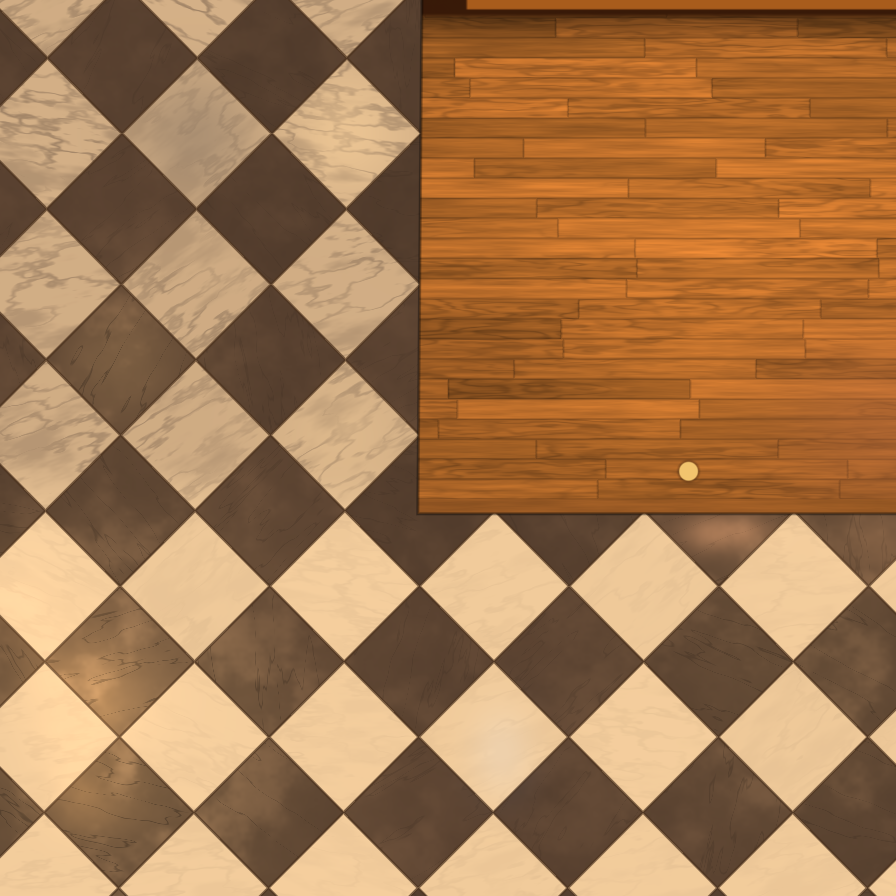
Give the GLSL for this texture, as a WebGL 2 fragment shader.

```glsl
#version 300 es
precision highp float;
// Diagonal marble checkerboard floor meeting an inset of oak planks, warmly lit.

#define TILE_PITCH vec2(0.1671, 0.1684)
#define TILE_ORIGIN vec2(0.0488, 0.0090)
#define GROUT_WIDTH 0.0011
#define WOOD_CORNER vec2(0.4663, 0.4266)
#define PLANK_BASE 0.4427
#define PLANK_HEIGHT 0.0224
#define PLANK_LENGTH 0.27
#define DISC_CENTER vec2(0.7685, 0.4740)
#define DISC_RADIUS 0.0105

uniform vec2 u_resolution;
out vec4 fragColor;

float hash(vec2 p) {
    return fract(sin(dot(p, vec2(127.1, 311.7))) * 43758.5453);
}

float noise(vec2 p) {
    vec2 i = floor(p), f = fract(p);
    f = f * f * (3.0 - 2.0 * f);
    return mix(mix(hash(i), hash(i + vec2(1, 0)), f.x),
               mix(hash(i + vec2(0, 1)), hash(i + vec2(1, 1)), f.x), f.y);
}

float fbm(vec2 p) {
    float sum = 0.0, amp = 0.5;
    for (int i = 0; i < 4; i++) {
        sum += amp * noise(p);
        p = p * 2.03 + 17.3;
        amp *= 0.5;
    }
    return sum / 0.9375;
}

// Thin bright lines where the noise crosses its middle value
float ridge(vec2 p, float width) {
    return 1.0 - smoothstep(0.0, width, abs(fbm(p) - 0.5));
}

float glow(vec2 p, vec2 center, vec2 radius) {
    vec2 d = (p - center) / radius;
    return exp(-dot(d, d));
}

vec2 rotate(vec2 p, float angle) {
    float c = cos(angle), s = sin(angle);
    return vec2(c * p.x - s * p.y, s * p.x + c * p.y);
}

vec3 marble(vec2 p, vec2 id) {
    float seed = hash(id + 3.7);
    float upper = smoothstep(0.40, 0.50, p.y);
    float bright = glow(p, vec2(0.386, 0.85), vec2(0.07)) + 0.6 * glow(p, vec2(0.38, 0.51), vec2(0.08));
    vec3 col = mix(vec3(0.95, 0.80, 0.61), vec3(0.82, 0.68, 0.52), upper);
    col = mix(col, vec3(0.91, 0.76, 0.57), upper * min(bright, 1.0));
    col *= 0.98 + 0.04 * seed;
    vec2 q = rotate(p, -0.9 + seed * 1.4) * vec2(20.0, 60.0) + seed * 40.0;
    float veins = ridge(q, 0.09) * (0.35 + 0.65 * noise(p * 22.0 + seed * 9.0));
    float clouds = smoothstep(0.45, 0.75, fbm(q * 0.8 + 5.0));
    float amount = mix(0.09, 0.45 + 0.3 * seed, upper) * (1.0 - 0.4 * min(bright, 1.0));
    col = mix(col, vec3(0.52, 0.42, 0.33), amount * max(veins, 0.6 * clouds));
    float gray = glow(p, vec2(0.218, 0.85), vec2(0.065));
    return mix(col, vec3(0.59, 0.50, 0.41), 0.6 * gray);
}

vec3 slate(vec2 p, vec2 id) {
    float seed = hash(id + 8.1);
    float worn = glow(p, vec2(0.13, 0.17), vec2(0.22, 0.24))
               + 0.8 * glow(p, vec2(0.135, 0.60), vec2(0.08))
               + 0.5 * glow(p, vec2(0.90, 0.25), vec2(0.20, 0.22));
    vec3 col = mix(vec3(0.335, 0.245, 0.180), vec3(0.49, 0.375, 0.26), min(worn, 1.0));
    col *= 0.94 + 0.12 * seed + 0.10 * (fbm(p * 35.0) - 0.5);
    float smudge = smoothstep(0.4, 0.8, fbm(p * 26.0 + seed * 20.0));
    float scratch = ridge(rotate(p, seed * 3.0) * vec2(8.0, 45.0) + seed * 30.0, 0.015);
    col += vec3(0.13, 0.10, 0.07) * smudge * (0.2 + worn);
    return col * (1.0 - 0.20 * scratch * (0.3 + worn));
}

vec3 tiles(vec2 p, float px) {
    vec2 g = (p - TILE_ORIGIN - vec2(0.0045 * p.y, 0.0)) / TILE_PITCH;
    vec2 diag = vec2(g.x + g.y, g.x - g.y) + 0.5;
    vec2 id = floor(diag), f = abs(fract(diag) - 0.5);
    float edge = (0.5 - max(f.x, f.y)) * TILE_PITCH.x * 0.707;
    bool isDark = mod(id.x + id.y, 2.0) > 0.5;
    vec3 col = isDark ? slate(p, id) : marble(p, id);
    float grout = 1.0 - smoothstep(GROUT_WIDTH - px * 0.5, GROUT_WIDTH + px, edge);
    col = mix(col, vec3(0.30, 0.20, 0.12), 0.75 * grout);

    // Lamp reflections on the polish
    float patchy = 0.5 + 0.8 * fbm(p * 24.0);
    float shine = glow(p, vec2(0.10, 0.22), vec2(0.07, 0.07))
                + 0.7 * glow(p, vec2(0.10, 0.11), vec2(0.05, 0.04))
                + 0.5 * glow(p, vec2(0.02, 0.33), vec2(0.07, 0.06));
    col += vec3(0.25, 0.18, 0.10) * shine * patchy * (isDark ? 1.0 : 0.45);
    col += vec3(0.28, 0.19, 0.13) * glow(p, vec2(0.81, 0.405), vec2(0.05, 0.022)) * patchy * (isDark ? 1.0 : 0.2);
    col += vec3(0.17, 0.12, 0.08) * glow(p, vec2(0.98, 0.39), vec2(0.05, 0.04)) * patchy * (isDark ? 1.0 : 0.2);
    return col + vec3(0.01, 0.04, 0.08) * glow(p, vec2(0.56, 0.16), vec2(0.035, 0.05));
}

vec3 planks(vec2 p, float px) {
    float y = (p.y - PLANK_BASE) / PLANK_HEIGHT, row = floor(y);
    float x = p.x / PLANK_LENGTH + hash(vec2(row, 4.0)) * 7.0;
    vec2 id = vec2(floor(x), row);
    float seed = hash(id), fy = fract(y), fx = fract(x);
    vec3 col = mix(vec3(0.62, 0.365, 0.14), vec3(0.79, 0.46, 0.18), seed);
    // Long fibres plus darker cathedral rings
    vec2 q = vec2(p.x * 9.0, p.y * 95.0) + seed * 50.0;
    float fibre = fbm(q * vec2(1.5, 2.5));
    float rings = 0.5 + 0.5 * sin(38.0 * fbm(q * vec2(0.9, 0.6)));
    col *= 0.83 + 0.38 * fibre;
    col *= 1.0 - 0.15 * rings * rings * smoothstep(0.3, 0.65, noise(q * 0.35));
    float seam = min(min(fy, 1.0 - fy) * PLANK_HEIGHT, min(fx, 1.0 - fx) * PLANK_LENGTH);
    col *= mix(0.80, 1.0, smoothstep(0.0, 0.0010 + px, seam));
    // Broad light across the boards
    col *= 0.95 + 0.13 * glow(p, vec2(0.78, 0.74), vec2(0.25, 0.18));
    col *= 1.0 - 0.12 * glow(p, vec2(0.50, 0.60), vec2(0.14, 0.06));
    return mix(col, vec3(0.70, 0.40, 0.23), 0.45 * glow(p, vec2(1.0, 0.52), vec2(0.13, 0.10)));
}

vec3 wood(vec2 p, float px) {
    vec3 border = vec3(0.60, 0.35, 0.14) * (0.85 + 0.3 * fbm(p * vec2(12.0, 180.0)));
    vec3 col = mix(border, planks(p, px), smoothstep(-px, px, p.y - PLANK_BASE));
    float disc = length(p - DISC_CENTER) - DISC_RADIUS;
    col *= 1.0 - 0.25 * (1.0 - smoothstep(0.0, 0.004, disc));
    col = mix(col, vec3(0.95, 0.77, 0.43), 1.0 - smoothstep(-px, px, disc));
    // Raised trim and its shadow at the top
    col *= 1.0 - 0.40 * smoothstep(0.945, 0.984, p.y);
    col = mix(col, vec3(0.22, 0.10, 0.03), smoothstep(0.979, 0.986, p.y));
    float trim = smoothstep(0.988, 0.991, p.y) * smoothstep(0.519, 0.523, p.x);
    return mix(col, vec3(0.66, 0.36, 0.11), trim);
}

void main() {
    vec2 p = gl_FragCoord.xy / u_resolution;
    float px = 1.0 / min(u_resolution.x, u_resolution.y);
    vec2 corner = WOOD_CORNER + vec2(0.008 * (p.y - WOOD_CORNER.y), 0.0);
    float inset = min(p.x - corner.x, p.y - corner.y);
    vec3 col = mix(tiles(p, px), wood(p, px), smoothstep(-px, px, inset));
    col *= 1.0 - 0.4 * (1.0 - smoothstep(0.0006, 0.0026, abs(inset)));
    fragColor = vec4(clamp(col, 0.0, 1.0), 1.0);
}
```
